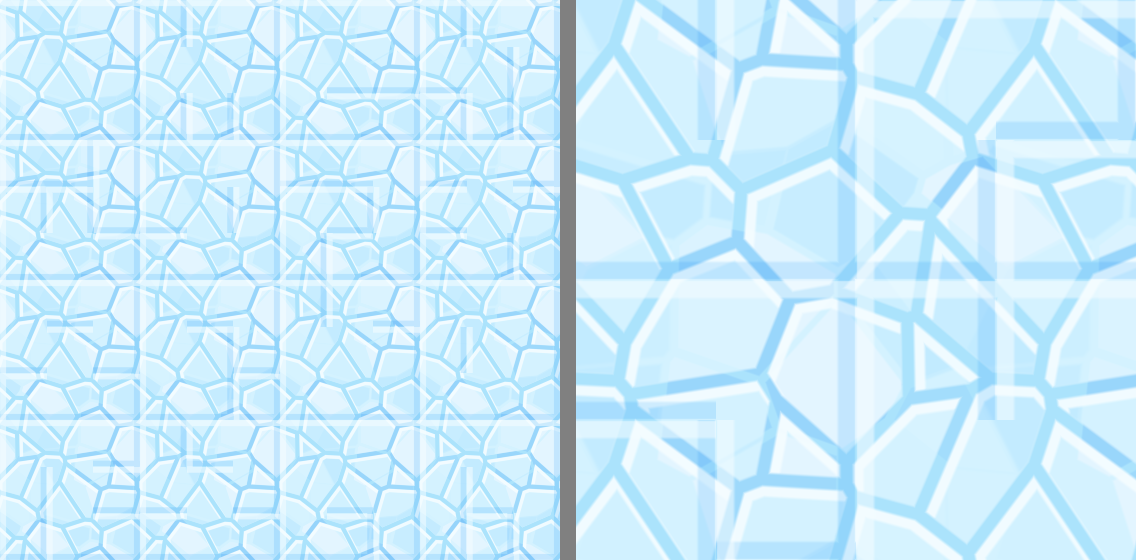
Left, the full canvas; right, a detail of the centre.
This texture is drawn by a three.js fragment shader. Its source:

```glsl
#define TILES 4.0        // slabs across and down
#define BLOCKS 3.0       // blocks along one slab side
#define STONES 4.0       // shards along one slab side
#define JITTER 0.95
#define SIZE_SPREAD 0.4
#define GAP 0.062
#define BEVEL 0.1
#define STEP_WIDTH 0.13
#define STEP_DENSITY 0.26
#define SOFT 0.0012      // edge softness in canvas units

varying vec2 vUv;

const vec3 FROST = vec3(0.96, 0.99, 1.00);
const vec3 GLOW  = vec3(0.89, 0.96, 1.00);
const vec3 PALE  = vec3(0.83, 0.95, 1.00);
const vec3 ICE   = vec3(0.76, 0.92, 1.00);
const vec3 CRACK = vec3(0.67, 0.89, 0.99);
const vec3 DEEP  = vec3(0.55, 0.80, 0.98);
const vec3 SHADE = vec3(0.86, 0.94, 0.995);

float hash(vec2 p) {
  return fract(sin(dot(p, vec2(127.1, 311.7))) * 43758.5);
}

// Wrapped shard centre (xy) and size weight (z)
vec3 site(vec2 cell, float seed) {
  vec2 id = mod(cell, STONES) + seed;
  vec2 centre = vec2(hash(id), hash(id + 19.3));
  return vec3(0.5 + JITTER * (centre - 0.5), SIZE_SPREAD * hash(id + 47.7));
}

// Weighted straight-edged cells: edge distance, lit-edge distance, tone
vec3 shards(vec2 p, float seed) {
  vec2 base = floor(p), f = p - base;
  vec2 nearest = vec2(0.0), owner = vec2(0.0);
  float best = 1e3;
  for (int y = -2; y <= 2; y++) {
    for (int x = -2; x <= 2; x++) {
      vec2 o = vec2(float(x), float(y));
      vec3 s = site(base + o, seed);
      vec2 r = o + s.xy - f;
      float power = dot(r, r) - s.z;
      if (power < best) { best = power; nearest = r; owner = base + o; }
    }
  }
  float edge = 1e3, lit = 1e3;
  vec2 light = normalize(vec2(-0.5, 0.9));
  for (int y = -2; y <= 2; y++) {
    for (int x = -2; x <= 2; x++) {
      vec2 o = vec2(float(x), float(y));
      vec3 s = site(base + o, seed);
      vec2 r = o + s.xy - f, across = r - nearest;
      float span = length(across);
      if (span > 0.001) {
        float d = (dot(r, r) - s.z - best) / (2.0 * span);
        float facing = dot(across / span, light);
        edge = min(edge, d);
        lit = min(lit, d + BEVEL * (1.0 - smoothstep(-0.2, 0.4, facing)));
      }
    }
  }
  return vec3(edge, lit, hash(mod(owner, STONES) + seed + 83.1));
}

// Steps run along every slab border and along some block borders
float stepOn(vec2 cell, float line, float salt) {
  if (mod(line, BLOCKS) < 0.5) return 1.0;
  return step(hash(mod(cell, TILES * BLOCKS) + salt), STEP_DENSITY);
}

float band(float d, float soft) {
  return smoothstep(0.0, soft, d)
       * (1.0 - smoothstep(STEP_WIDTH - soft, STEP_WIDTH + soft, d));
}

void main() {
  vec2 p = vUv * TILES * STONES;
  float soft = SOFT * TILES * STONES;
  vec3 stone = shards(p, 3.0);
  vec3 facet = shards(p + vec2(0.4, 0.7), 11.0);

  // Shard faces with soft inner facets
  float facetTone = mix(0.5, facet.z, smoothstep(0.0, 0.06, facet.x));
  float tone = mix(stone.z, facetTone, 0.6);
  vec3 face = mix(ICE, PALE, smoothstep(0.22, 0.46, tone));
  face = mix(face, GLOW, smoothstep(0.6, 0.78, tone));

  // Frosted upper edges
  float rim = 1.0 - smoothstep(GAP + BEVEL - soft, GAP + BEVEL + soft, stone.y);
  face = mix(face, FROST, 0.9 * rim);

  // Cracks, deeper in places
  vec3 crack = mix(CRACK, DEEP, 0.7 * smoothstep(0.72, 0.95, facetTone));
  vec3 color = mix(crack, face, smoothstep(GAP - soft, GAP + soft, stone.x));

  // Translucent steps: light on the left and top, dark on the right and bottom
  vec2 q = vUv * TILES * BLOCKS;
  vec2 cell = floor(q), f = q - cell;
  vec2 right = cell + vec2(1.0, 0.0), above = cell + vec2(0.0, 1.0);
  float blur = SOFT * TILES * BLOCKS;
  float leftLight  = band(f.x, blur) * stepOn(cell, cell.x, 5.2);
  float topLight   = band(1.0 - f.y, blur) * stepOn(above, above.y, 31.4);
  float rightDark  = band(1.0 - f.x, blur) * stepOn(right, right.x, 5.2);
  float bottomDark = band(f.y, blur) * stepOn(cell, cell.y, 31.4);
  color *= mix(vec3(1.0), SHADE, max(rightDark, bottomDark));
  color = mix(color, FROST, 0.55 * max(leftLight, topLight));

  gl_FragColor = vec4(color, 1.0);
}
```
